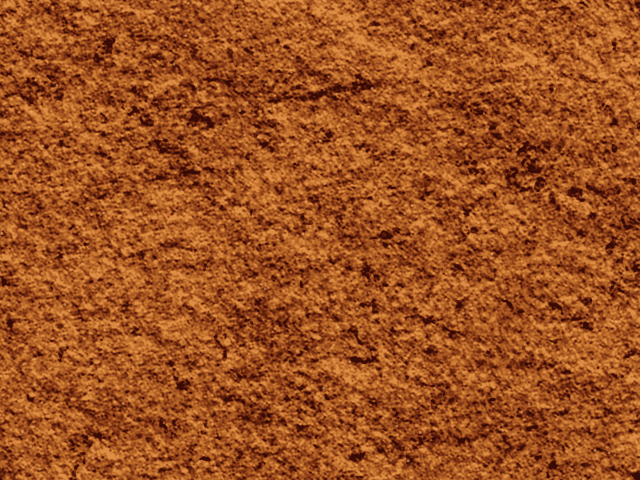
Reproduce this texture procedurally as a Shadertoy shader.

```glsl
// Rough orange-brown ground spice: fine grains, soft clumps and dark crevices in raking light.

float hash(vec2 p) {
    return fract(sin(dot(p, vec2(127.1, 311.7))) * 43758.5453);
}

float noise(vec2 p) {
    vec2 i = floor(p), f = fract(p);
    f = f * f * (3.0 - 2.0 * f);
    return mix(mix(hash(i), hash(i + vec2(1, 0)), f.x),
               mix(hash(i + vec2(0, 1)), hash(i + vec2(1, 1)), f.x), f.y);
}

mat2 rotation(float a) {
    return mat2(cos(a), sin(a), -sin(a), cos(a));
}

// Scattered, ragged domes of pressed powder
float clumps(vec2 p) {
    vec2 q = p * 13.0 + 0.6 * vec2(noise(p * 38.0), noise(p * 38.0 + 57.0));
    vec2 cell = floor(q);
    float dome = 0.0;
    for (int y = -1; y <= 1; y++)
    for (int x = -1; x <= 1; x++) {
        vec2 id = cell + vec2(x, y);
        vec2 center = id + vec2(hash(id + 3.1), hash(id + 8.7));
        float radius = mix(0.2, 0.65, hash(id + 5.3));
        float d = length((q - center) * vec2(0.85, 1.1)) / radius;
        float present = step(0.5, hash(id + 1.9));
        dome = max(dome, present * radius * smoothstep(0.0, 0.6, 1.0 - d));
    }
    return dome;
}

// Long crumbling brow across the upper part
float ledge(vec2 p) {
    float crest = 0.74 + 0.08 * noise(vec2(p.x * 5.0, 2.0)) + 0.025 * noise(p * 30.0);
    float span = smoothstep(0.25, 0.5, p.x) * smoothstep(0.95, 0.75, p.x);
    float above = p.y - crest;
    return span * smoothstep(-0.012, 0.012, above) * exp(-7.0 * max(above, 0.0));
}

float height(vec2 p) {
    float h = 0.018 * clumps(p) + 0.025 * ledge(p);
    float frequency = 5.0, steepness = 0.25;
    vec2 q = p;
    for (int i = 0; i < 6; i++) {
        h += steepness / frequency * noise(q * frequency + 17.0);
        q = rotation(0.9) * q;
        frequency *= 2.1;
        steepness *= 1.4;
    }
    return h;
}

// Small dark gaps, many of them running down to the right
float crevices(vec2 p) {
    vec2 q = rotation(0.5) * p + 0.014 * vec2(noise(p * 60.0), noise(p * 60.0 + 23.0));
    float gap = 0.6 * noise(q * vec2(30.0, 48.0)) + 0.4 * noise(q * 105.0);
    gap -= 0.16 * (noise(p * 5.0 + 9.0) - 0.5);
    return smoothstep(0.3, 0.14, gap);
}

// Piecewise ramp from deep shadow to sunlit powder
vec3 powderColor(float light) {
    vec3 shades[6] = vec3[6](
        vec3(0.22, 0.04, 0.02), vec3(0.42, 0.15, 0.05), vec3(0.55, 0.24, 0.09),
        vec3(0.65, 0.34, 0.13), vec3(0.74, 0.42, 0.16), vec3(0.87, 0.56, 0.27));
    float stops[6] = float[6](-2.3, -1.35, -0.67, -0.06, 0.6, 1.7);
    vec3 color = shades[0];
    for (int i = 1; i < 6; i++) {
        float t = (light - stops[i - 1]) / (stops[i] - stops[i - 1]);
        color = mix(color, shades[i], clamp(t, 0.0, 1.0));
    }
    return color;
}

void mainImage(out vec4 fragColor, in vec2 fragCoord) {
    vec2 p = fragCoord / iResolution.y;

    // Slope towards a light above
    float reach = 0.0035;
    vec2 toLight = normalize(vec2(0.2, 1.0));
    float light = (height(p) - height(p + toLight * reach)) / reach;

    // Uneven tone of patches, crumbs and single grains
    light += 0.6 * (noise(p * 7.0 + 31.0) - 0.5);
    light += 1.4 * (noise(rotation(1.1) * p * 85.0) - 0.5);
    light += 2.2 * (noise(rotation(0.6) * p * 200.0) - 0.5);
    light -= 0.08 + 1.9 * crevices(p);
    vec3 color = powderColor(light);

    // Sparse pale flakes
    vec2 flake = rotation(0.4) * p * 140.0;
    float fleck = step(0.994, hash(floor(flake) + 4.0));
    fleck *= smoothstep(0.6, 0.2, length(fract(flake) - 0.5));
    color = mix(color, vec3(0.93, 0.68, 0.4), 0.6 * fleck);

    fragColor = vec4(color, 1.0);
}
```
